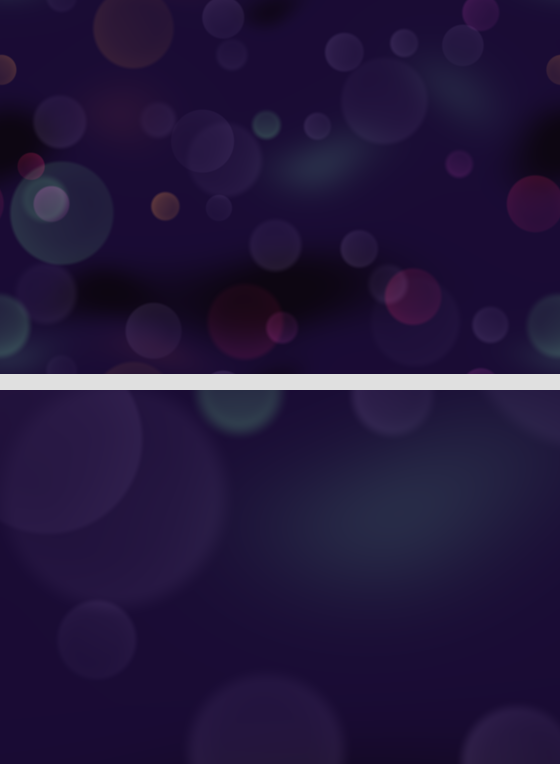
Top, the full canvas; bottom, a detail of the centre.
Reproduce this background procedurally as a Shadertoy shader.

```glsl
const float TAU = 6.28319;

vec3 hash3(vec2 cell, float seed) {
    vec3 p = fract(vec3(cell.xyx + seed) * vec3(0.1031, 0.1030, 0.0973));
    p += dot(p, p.yxz + 33.33);
    return fract((p.xxy + p.yzz) * p.zyx);
}

// Smooth bump that wraps around both axes
float glow(vec2 uv, vec2 center, vec2 sharpness) {
    return exp(dot(cos(TAU * (uv - center)) - 1.0, sharpness));
}

vec3 backdrop(vec2 uv) {
    const vec3 INDIGO = vec3(0.100, 0.045, 0.205);
    const vec3 NIGHT  = vec3(0.050, 0.022, 0.070);
    const vec3 TEAL   = vec3(0.055, 0.125, 0.075);
    const vec3 WARM   = vec3(0.060, 0.025, 0.010);

    // Bend the soft shapes with layered sines
    vec2 p = uv + 0.025 * sin(TAU * (uv.yx * vec2(1.0, 2.0) + vec2(0.1, 0.4)))
                + 0.010 * sin(TAU * (uv.yx * 3.0 + uv));

    float shade = glow(p, vec2(0.52, 0.22), vec2(1.1, 3.2))
                + glow(p, vec2(0.98, 0.62), vec2(4.5, 4.0))
                + 0.7 * glow(p, vec2(0.20, 0.18), vec2(5.0, 8.0))
                + 0.6 * glow(p, vec2(0.50, 0.99), vec2(14.0, 18.0));
    float teal = glow(p, vec2(0.56, 0.56), vec2(7.0, 9.0))
               + 0.65 * glow(p, vec2(0.80, 0.77), vec2(9.0, 6.0))
               + 0.8 * glow(p, vec2(0.04, 0.06), vec2(7.0, 16.0));
    float warm = glow(p, vec2(0.20, 0.68), vec2(9.0, 7.0))
               + glow(p, vec2(0.30, 0.05), vec2(8.0, 20.0));

    vec3 color = mix(INDIGO, NIGHT, smoothstep(0.1, 0.95, shade));
    return color + TEAL * teal + WARM * warm;
}

vec3 lightTint(float pick) {
    const vec3 VIOLET  = vec3(0.085, 0.070, 0.105);
    const vec3 CRIMSON = vec3(0.190, 0.025, 0.070);
    const vec3 MAGENTA = vec3(0.190, 0.055, 0.160);
    const vec3 AMBER   = vec3(0.230, 0.140, 0.030);
    const vec3 GREEN   = vec3(0.120, 0.260, 0.150);
    if (pick < 0.50) return VIOLET;
    if (pick < 0.66) return CRIMSON;
    if (pick < 0.82) return MAGENTA;
    return pick < 0.93 ? AMBER : GREEN;
}

// Flat disc with a faint rim, brighter towards one side
float disc(vec2 offset, float radius, float blur, float angle) {
    float dist = length(offset);
    float mask = 1.0 - smoothstep(radius - blur, radius + blur, dist);
    float rim = 0.2 * smoothstep(0.5, 1.0, dist / radius);
    float lean = 0.35 * dot(offset, vec2(cos(angle), sin(angle))) / radius;
    return mask * (0.8 + rim + lean);
}

// One disc per cell of a wrapping grid
vec3 bokeh(vec2 uv, vec2 period, vec2 cells, vec2 radii, float density, float seed) {
    vec2 grid = uv * cells;
    vec2 base = floor(grid);
    vec3 light = vec3(0.0);
    for (int y = -1; y <= 1; y++) {
        for (int x = -1; x <= 1; x++) {
            vec2 cell = base + vec2(x, y);
            vec2 id = mod(cell, cells);
            vec3 place = hash3(id, seed);
            vec3 look = hash3(id, seed + 17.0);
            vec2 offset = (grid - cell - place.xy) * period / cells;
            float radius = mix(radii.x, radii.y, place.z);
            float blur = mix(0.003, 0.014, look.y * look.y);
            float shown = step(fract(look.z * 7.0), density);
            float strength = shown * mix(0.45, 1.0, look.z);
            light += strength * lightTint(look.x) * disc(offset, radius, blur, TAU * look.y);
        }
    }
    return light;
}

void mainImage(out vec4 fragColor, in vec2 fragCoord) {
    vec2 uv = fragCoord / iResolution.xy;
    vec2 period = vec2(iResolution.x / iResolution.y, 1.0);

    vec3 light = 0.55 * bokeh(uv, period, vec2(3.0, 2.0), vec2(0.09, 0.145), 0.9, 3.0)
               + 0.85 * bokeh(uv, period, vec2(5.0, 3.0), vec2(0.055, 0.085), 0.8, 41.0)
               + bokeh(uv, period, vec2(6.0, 4.0), vec2(0.035, 0.052), 0.6, 73.0);

    // Screen blend keeps overlapping lights soft
    vec3 color = 1.0 - (1.0 - backdrop(uv)) * (1.0 - min(light, 1.0));
    fragColor = vec4(color, 1.0);
}
```
